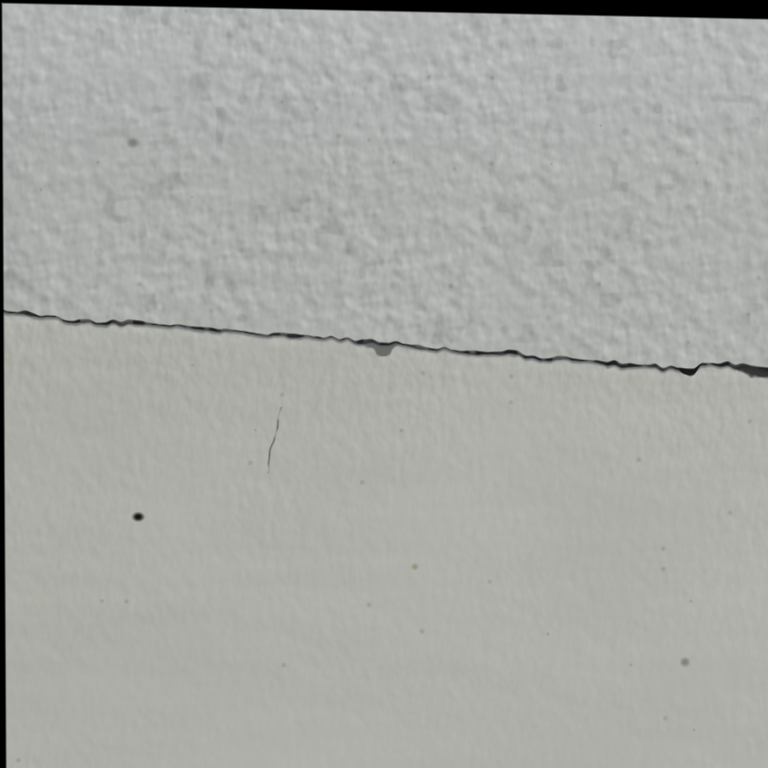
Give the GLSL for this texture, as a Shadertoy shader.

```glsl
float hash(vec2 p) {
    vec3 q = fract(vec3(p.xyx) * 0.1031);
    q += dot(q, q.yzx + 33.33);
    return fract((q.x + q.y) * q.z);
}

float noise(vec2 p) {
    vec2 i = floor(p), f = fract(p);
    vec2 u = f * f * (3.0 - 2.0 * f);
    float low = mix(hash(i), hash(i + vec2(1, 0)), u.x);
    float high = mix(hash(i + vec2(0, 1)), hash(i + vec2(1, 1)), u.x);
    return mix(low, high, u.y);
}

float fbm(vec2 p) {
    float sum = 0.0, gain = 0.5;
    for (int i = 0; i < 4; i++) {
        sum += gain * noise(p);
        p = mat2(1.6, 1.2, -1.2, 1.6) * p + 7.3;
        gain *= 0.5;
    }
    return sum;
}

// Difference of smooth heights along the light direction
float relief(vec2 p, float scale, vec2 light) {
    vec2 q = mat2(0.8, 0.6, -0.6, 0.8) * p * scale;
    vec2 d = mat2(0.8, 0.6, -0.6, 0.8) * light;
    float broad = noise(q + d) - noise(q - d);
    q = q.yx * 1.9 + 13.7;
    d = d.yx * 1.3;
    return broad + 0.6 * (noise(q + d) - noise(q - d));
}

float segment(vec2 p, vec2 a, vec2 b) {
    vec2 d = b - a;
    return length(p - a - d * clamp(dot(p - a, d) / dot(d, d), 0.0, 1.0));
}

float cover(float dist, float blur) {
    return 1.0 - smoothstep(-blur, blur, dist);
}

// Soft dark spot, stretched by its radii
float spot(vec2 p, vec2 center, vec2 radii) {
    return 1.0 - smoothstep(0.2, 1.2, length((p - center) / radii));
}

float crackHeight(float x) {
    float y = 0.5945 - 0.084 * x;
    y -= 0.004 * smoothstep(0.07, 0.09, x) * (1.0 - smoothstep(0.12, 0.20, x));
    y += 0.004 * (noise(vec2(x * 30.0, 3.0)) - 0.5);
    y += 0.0045 * (noise(vec2(x * 95.0, 9.0)) - 0.5);
    return y + smoothstep(0.902, 0.915, x) * (0.007 + 0.05 * (x - 0.91));
}

// Rounded flake hanging below the crack
float chip(vec2 p, float crackY, float x, float halfWidth, float depth, float blur) {
    float side = (p.x - x) / halfWidth;
    float ragged = 0.7 + 0.6 * noise(p * 130.0);
    float reach = depth * ragged * max(1.0 - side * side, 0.0);
    float below = crackY - p.y;
    return cover(max(below - reach, -below - 0.001), blur) * cover(abs(side) - 1.0, 0.15);
}

// Sparse pits, one candidate per cell
float pits(vec2 p, float cells, float density) {
    vec2 q = p * cells, id = floor(q);
    vec2 center = 0.25 + 0.5 * vec2(hash(id + 11.0), hash(id + 47.0));
    float radius = mix(0.06, 0.12, hash(id + 83.0));
    return step(hash(id), density) * spot(fract(q), center, vec2(radius));
}

void mainImage(out vec4 fragColor, in vec2 fragCoord) {
    vec2 p = fragCoord / iResolution.xy;
    float blur = max(1.0 / iResolution.y, 0.0018);
    float crackY = crackHeight(p.x);
    float above = p.y - crackY;
    float upper = smoothstep(-0.02, 0.025, above);

    // Broad tone of the two wall areas
    vec3 lowerTone = mix(vec3(0.672, 0.677, 0.648), vec3(0.685, 0.69, 0.665), p.x);
    vec3 upperTone = mix(vec3(0.665, 0.675, 0.666), vec3(0.69, 0.703, 0.695),
                         smoothstep(0.74, 0.98, p.y));
    vec3 color = mix(lowerTone, upperTone, upper);
    color += 0.022 * (fbm(p * vec2(5.0, 6.0) + 2.0) - 0.47);
    color += 0.02 * (fbm(p * vec2(9.0, 45.0) + 5.0) - 0.47) * (1.0 - upper);
    color += 0.012 * smoothstep(0.3, 0.9, p.x) * upper;
    color -= 0.015 * cover(p.x - 0.02, 0.05) * upper;

    // Coarse plaster above, finer grain fading downward
    float fade = exp(min(above, 0.0) * 7.0);
    float patches = mix(0.7, 1.3, noise(p * 9.0 + 40.0));
    float coarse = relief(p, 72.0, vec2(0.20, 0.26));
    float fine = relief(p * vec2(1.25, 0.8) + 3.0, 105.0, vec2(0.30, 0.12));
    color += coarse * patches * mix(0.006 + 0.014 * fade, 0.066, upper);
    color += fine * patches * mix(0.012 + 0.026 * fade, 0.030, upper);
    color -= 0.045 * upper * smoothstep(0.60, 0.85, noise(p * 70.0 + 19.0))
           * smoothstep(0.35, 0.7, noise(p * 14.0));

    // Small pits and isolated blemishes
    color *= 1.0 - 0.10 * pits(p, 26.0, 0.07);
    color *= 1.0 - 0.22 * spot(p, vec2(0.173, 0.814), vec2(0.009, 0.007));
    color *= 1.0 - 0.26 * spot(p, vec2(0.892, 0.138), vec2(0.007));
    color = mix(color, vec3(0.52, 0.48, 0.36), 0.6 * spot(p, vec2(0.540, 0.262), vec2(0.005)));
    color = mix(color, vec3(0.08), spot(p, vec2(0.180, 0.327), vec2(0.0085, 0.0065)));

    // Faint upright hairline
    vec2 bent = p + vec2(0.005 * (noise(vec2(p.y * 70.0, 4.0)) - 0.5), 0.0);
    float hair = segment(bent, vec2(0.364, 0.469), vec2(0.348, 0.385));
    float broken = smoothstep(0.15, 0.75, noise(vec2(p.y * 85.0, 31.0)));
    color = mix(color, vec3(0.28), mix(0.2, 0.8, broken) * cover(hair - 0.0008, 0.002));

    // Ragged crack: grey shadow, uneven dark core, pale lip
    float ragged = noise(vec2(p.x * 55.0, 17.0));
    float grit = noise(vec2(p.x * 130.0, p.y * 60.0));
    float width = mix(0.0007, 0.0012, p.x) + 0.0022 * ragged * ragged;
    float strength = mix(0.55, 0.95, smoothstep(0.2, 0.7, grit));
    float lip = (above + 0.010) / 0.004;
    color += 0.025 * exp(-lip * lip) * ragged;
    float shadow = cover(abs(above + 0.002) - 0.0015 - 0.0035 * ragged * grit, 0.0025);
    color = mix(color, vec3(0.34, 0.35, 0.36), 0.65 * shadow);
    color = mix(color, vec3(0.34, 0.35, 0.35), 0.8 * chip(p, crackY, 0.495, 0.027, 0.014, 0.003));
    color = mix(color, vec3(0.09, 0.095, 0.10), strength * cover(abs(above) - width, blur));
    color = mix(color, vec3(0.08), 0.95 * chip(p, crackY, 0.897, 0.014, 0.008, 0.002));
    color = mix(color, vec3(0.16), 0.9 * chip(p, crackY, 0.995, 0.040, 0.015, 0.003));

    // Slanted black margins
    float top = p.y - (0.996 - 0.021 * p.x);
    float left = mix(0.008, 0.0025, p.y) - p.x;
    color *= 1.0 - cover(-max(top, left), blur);

    fragColor = vec4(clamp(color, 0.0, 1.0), 1.0);
}
```
